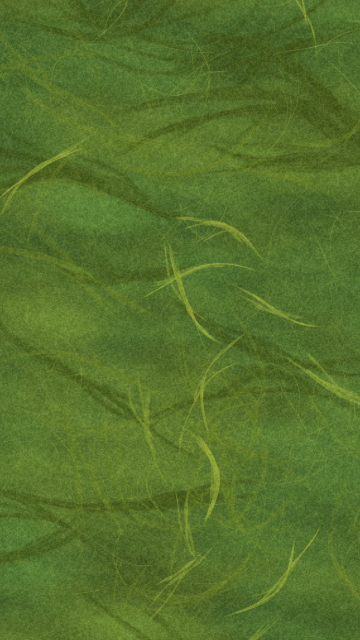
Give the GLSL for this texture, as a WebGL 2 fragment shader.

```glsl
#version 300 es
precision highp float;

uniform vec2 u_resolution;
out vec4 fragColor;

// A layer of fibres: lengths in canvas widths, angles in radians
struct Layer {
    float seed;
    int count, bundle;
    float reach, width, bend, spread, fan, soft;
};
const Layer BANDS   = Layer( 23.0,  64, 4, 0.40, 0.0210, 0.60, 1.3, 0.45, 0.0045);
const Layer VEILS   = Layer(207.0,  84, 3, 0.30, 0.0100, 0.85, 2.8, 0.60, 0.0024);
const Layer HAIRS   = Layer(431.0, 230, 2, 0.20, 0.0021, 1.10, 4.6, 1.00, 0.0021);
const Layer STRANDS = Layer(907.0,  45, 3, 0.20, 0.0078, 0.50, 2.4, 0.50, 0.0022);
const float MAIN_TILT = -0.18;

// A belt, in canvas heights, that gathers some of the fibres
const float BELT_HEIGHT = 0.31;
const float BELT_DEPTH  = 0.22;
const float BELT_SHARE  = 0.25;

// Pulp and fibre colours
const vec3 COOL_GREEN  = vec3(0.312, 0.448, 0.190);
const vec3 WARM_GREEN  = vec3(0.352, 0.452, 0.170);
const vec3 DARK_OLIVE  = vec3(0.255, 0.325, 0.085);
const vec3 PALE_OLIVE  = vec3(0.435, 0.520, 0.150);
const vec3 HAIR_GREEN  = vec3(0.480, 0.575, 0.210);
const vec3 STRAW_GREEN = vec3(0.580, 0.655, 0.220);

// Surface texture
const float CLOUD_FREQUENCY = 3.0;
const float SHADE_FREQUENCY = 5.0;
const float SHADE_CONTRAST  = 0.55;
const float GRAIN_FREQUENCY = 285.0;
const float GRAIN_CONTRAST  = 0.110;
const float FELT_CONTRAST   = 0.026;

float hash21(vec2 p) {
    vec3 q = fract(p.xyx * 0.1031);
    q += dot(q, q.yzx + 33.33);
    return fract((q.x + q.y) * q.z);
}

vec4 hash41(float n) {
    vec4 v = fract(n * vec4(0.1031, 0.1030, 0.0973, 0.1099));
    v += dot(v, v.wzxy + 33.33);
    return fract((v.xxyz + v.yzzw) * v.zywx);
}

float noise(vec2 p) {
    vec2 i = floor(p), f = fract(p);
    f = f * f * (3.0 - 2.0 * f);
    return mix(mix(hash21(i), hash21(i + vec2(1, 0)), f.x),
               mix(hash21(i + vec2(0, 1)), hash21(i + vec2(1, 1)), f.x), f.y);
}

float fbm(vec2 p) {
    float sum = 0.0, amplitude = 0.5;
    for (int i = 0; i < 4; i++) {
        sum += amplitude * noise(p);
        p = mat2(1.6, 1.2, -1.2, 1.6) * p + 7.3;
        amplitude *= 0.5;
    }
    return sum;
}

vec2 rotate(vec2 p, float angle) {
    float c = cos(angle), s = sin(angle);
    return vec2(c * p.x + s * p.y, c * p.y - s * p.x);
}

// Coverage of one bent, tapering fibre; a bundle shares place, tilt and bend
float fibre(vec2 p, Layer layer, int index) {
    vec4 place = hash41(layer.seed + float(index / layer.bundle) * 3.17);
    vec4 form = hash41(layer.seed + 1571.7 + float(index) * 1.73);
    vec2 centre = place.xy * 1.1 - 0.05;
    if (fract(place.x * 13.0) < BELT_SHARE) centre.y = BELT_HEIGHT + (place.y - 0.5) * BELT_DEPTH;
    centre.y *= u_resolution.y / u_resolution.x;
    float tilt = MAIN_TILT + (place.z - 0.5) * layer.spread + (form.x - 0.5) * layer.fan;
    vec2 q = rotate(p - centre, tilt);

    float halfLength = layer.reach * mix(0.35, 1.0, form.w);
    q += (form.yx - 0.5) * vec2(0.7 * halfLength, 3.0 * layer.width);
    float t = q.x / halfLength;
    if (abs(t) > 1.0) return 0.0;

    float curl = layer.bend * (2.0 * place.w - 1.0) + 0.5 * layer.fan * (form.z - 0.5);
    float phase = 3.5 * t + 6.28 * form.y;
    float offset = q.y - halfLength * (curl * t * t + 0.05 * sin(phase));
    float slope = 2.0 * curl * t + 0.175 * cos(phase);
    float d = offset * inversesqrt(1.0 + slope * slope);
    if (abs(d) > 2.0 * layer.width + layer.soft) return 0.0;

    // Ragged outline, strands along the body, thin ends
    float swell = 0.5 + noise(vec2(t * 5.0, form.x * 90.0));
    float w = layer.width * mix(0.3, 1.0, form.z * form.z) * swell * (1.0 - 0.8 * t * t);
    float body = 1.0 - smoothstep(w - layer.soft, w + layer.soft, abs(d));
    float streaks = mix(0.45, 1.2, noise(vec2(q.x * 14.0 + form.x * 50.0, d * 240.0)));
    float strength = mix(0.4, 1.0, fract(form.x * 7.0));
    return min(body * streaks * strength * (1.0 - smoothstep(0.7, 1.0, abs(t))), 1.0);
}

float coverage(vec2 p, Layer layer) {
    float gap = 1.0;
    for (int i = 0; i < layer.count; i++) gap *= 1.0 - fibre(p, layer, i);
    return 1.0 - gap;
}

// Matted micro fibres: thin ridges of stretched noise in several directions
float felt(vec2 p) {
    float sum = 0.0;
    for (int i = 0; i < 4; i++) {
        vec2 q = rotate(p, float(i) * 0.8 + 0.3) + 0.02 * noise(p * 14.0 + float(i) * 9.0);
        float ridge = 1.0 - abs(2.0 * noise(q * vec2(26.0, 120.0) + float(i) * 31.0) - 1.0);
        sum += pow(ridge, 6.0);
    }
    return sum;
}

void main() {
    vec2 p = gl_FragCoord.xy / u_resolution.x;

    // Clouded pulp, thicker and thinner along the main tilt
    float cloud = fbm(p * CLOUD_FREQUENCY * vec2(0.8, 1.4) + 4.0);
    vec3 color = mix(COOL_GREEN, WARM_GREEN, smoothstep(0.25, 0.65, cloud));
    float shade = fbm(rotate(p, MAIN_TILT) * SHADE_FREQUENCY * vec2(0.6, 1.8) + 23.0);
    color *= 1.0 + SHADE_CONTRAST * (shade - 0.47);

    // Embedded fibres, from deep and dark to bright and sharp
    color = mix(color, DARK_OLIVE, 0.72 * coverage(p, BANDS));
    color = mix(color, PALE_OLIVE, 0.60 * coverage(p, VEILS));
    color = mix(color, HAIR_GREEN, 0.60 * coverage(p, HAIRS));
    color = mix(color, STRAW_GREEN, 0.85 * coverage(p, STRANDS));

    // Felted surface and paper grain
    color += FELT_CONTRAST * (felt(p) - 0.8) * vec3(1.0, 0.9, 0.4);
    float grain = 0.75 * noise(p * GRAIN_FREQUENCY) + 0.25 * noise(p * GRAIN_FREQUENCY * 0.45 + 17.0);
    color += GRAIN_CONTRAST * (grain - 0.5) * vec3(1.0, 1.0, 0.8);

    fragColor = vec4(clamp(color, 0.0, 1.0), 1.0);
}
```
